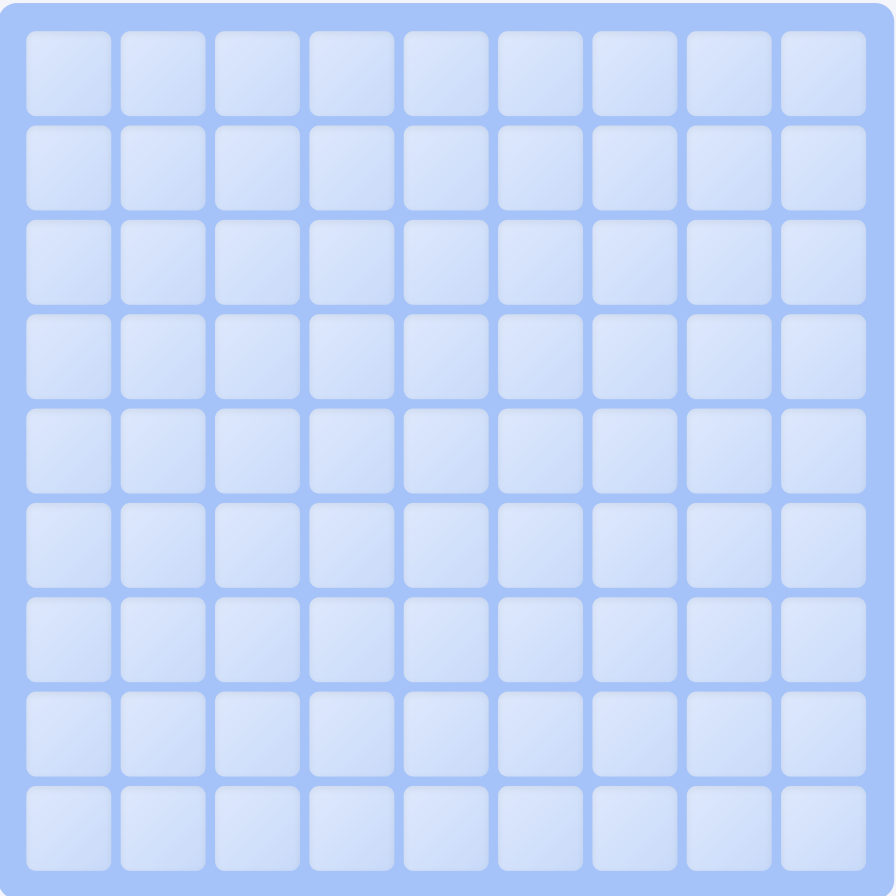
A WebGL 2 fragment shader for this pattern:

```glsl
#version 300 es
precision highp float;
// A rounded blue panel holding a nine by nine grid of pale, softly inset tiles.
// The tiles come from one rounded-box distance function repeated by rounding
// to the nearest grid cell; each has a diagonal gradient and an inner shadow.

uniform vec2 u_resolution;
out vec4 fragColor;

// Layout, in units of the canvas
const float GRID_COUNT = 9.0;
const float PITCH = 0.1053;
const float TILE_HALF = 0.0474;
const float TILE_RADIUS = 0.0108;
const vec2 PANEL_CENTER = vec2(0.4980, 0.4966);
const float PANEL_HALF = 0.5;
const float PANEL_RADIUS = 0.021;

// Inner shadow
const vec2 SHADOW_OFFSET = vec2(0.0, -0.0026);
const float SHADOW_BLUR = 0.0085;
const float SHADOW_STRENGTH = 0.065;

// Colours
const vec3 BACKDROP = vec3(0.955, 0.962, 0.985);
const vec3 PANEL_BLUE = vec3(0.647, 0.765, 0.973);
const vec3 TILE_LIGHT = vec3(0.872, 0.912, 0.990);
const vec3 TILE_DARK = vec3(0.785, 0.855, 0.978);

float roundedBox(vec2 p, float halfSize, float radius) {
    vec2 q = abs(p) - halfSize + radius;
    return length(max(q, 0.0)) + min(max(q.x, q.y), 0.0) - radius;
}

// Antialiased coverage of a signed distance
float coverage(float dist, float pixel) {
    return clamp(0.5 - dist / pixel, 0.0, 1.0);
}

vec3 tileColor(vec2 p) {
    // Gradient from upper left to lower right
    float diagonal = clamp(0.5 + (p.x - p.y) / (4.0 * TILE_HALF), 0.0, 1.0);
    vec3 color = mix(TILE_LIGHT, TILE_DARK, diagonal);

    // Shadow cast inwards by the rim, heaviest along the top
    float rim = roundedBox(p - SHADOW_OFFSET, TILE_HALF, TILE_RADIUS);
    float shadow = smoothstep(-SHADOW_BLUR, SHADOW_BLUR, rim);
    return color * (1.0 - SHADOW_STRENGTH * shadow);
}

void main() {
    float pixel = 1.0 / min(u_resolution.x, u_resolution.y);
    vec2 uv = (gl_FragCoord.xy - 0.5 * u_resolution) * pixel + 0.5;
    vec2 p = uv - PANEL_CENTER;

    // Panel
    float panel = roundedBox(p, PANEL_HALF, PANEL_RADIUS);
    vec3 color = mix(BACKDROP, PANEL_BLUE, coverage(panel, pixel));

    // Nearest tile, limited to the grid
    float lastCell = 0.5 * (GRID_COUNT - 1.0);
    vec2 cell = clamp(round(p / PITCH), -lastCell, lastCell);
    vec2 local = p - cell * PITCH;
    float tile = roundedBox(local, TILE_HALF, TILE_RADIUS);
    color = mix(color, tileColor(local), coverage(tile, pixel));

    fragColor = vec4(color, 1.0);
}
```
